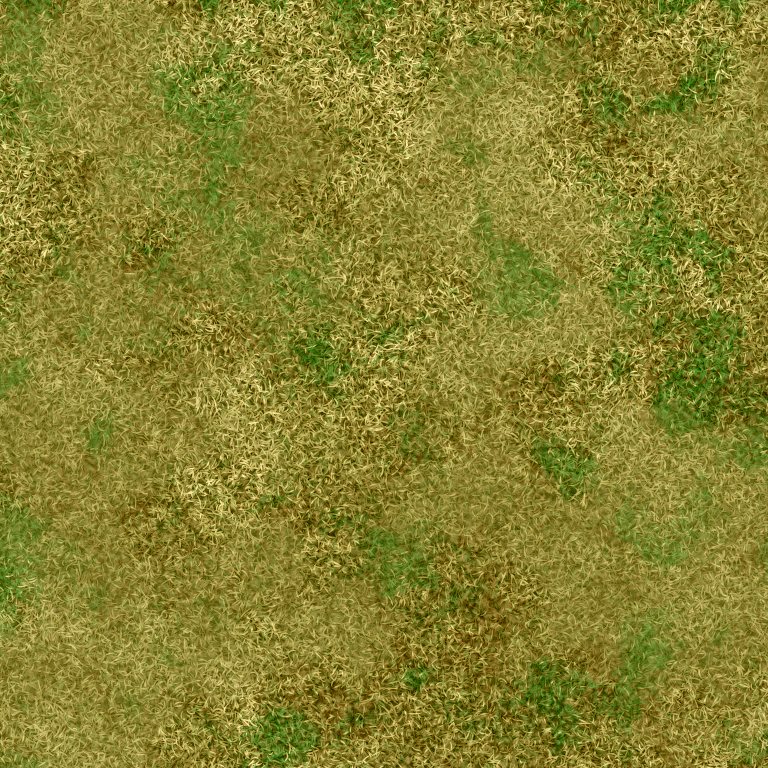
A WebGL 1 fragment shader for this texture:

```glsl
precision highp float;
// Worn summer lawn: fine curved blades lie in random directions, layer over layer.
// Warped fractal noise decides where the turf is green, brown, sunlit or hazy, and
// each blade picks its own tone from those patches. Fine grain breaks up the surface.

uniform vec2 u_resolution;

const int LAYERS = 7;
const float BLADE_CELLS = 66.0;    // blade cells across the canvas, first layer
const float CELL_GROWTH = 6.0;     // extra cells for each layer above
const float BLADE_WIDTH = 0.085;   // half width, in cells
const float SHADOW = 0.05;         // darkening beside each blade
const float GREEN_SCALE = 12.0;
const float LIGHT_SCALE = 6.0;
const float TUFT_SCALE = 34.0;
const float HAZE_SCALE = 4.5;
const float HAZE_AMOUNT = 0.38;
const float GRAIN_SCALE = 240.0;
const float GRAIN_AMOUNT = 0.34;
const float GAIN = 1.10;

const vec3 SOIL = vec3(0.38, 0.36, 0.09);
const vec3 BROWN = vec3(0.50, 0.43, 0.15);
const vec3 RUST = vec3(0.48, 0.37, 0.10);
const vec3 STRAW = vec3(0.63, 0.59, 0.28);
const vec3 PALE = vec3(0.77, 0.71, 0.40);
const vec3 BLEACHED = vec3(0.88, 0.81, 0.55);
const vec3 DARK_GREEN = vec3(0.31, 0.39, 0.09);
const vec3 LEAF_GREEN = vec3(0.50, 0.59, 0.24);
const vec3 VIVID_GREEN = vec3(0.23, 0.48, 0.10);
const vec3 HAZE = vec3(0.61, 0.58, 0.27);

vec4 hash4(vec2 p) {
  vec4 q = fract(p.xyxy * vec4(0.1031, 0.1030, 0.0973, 0.1099));
  q += dot(q, q.wzxy + 33.33);
  return fract((q.xxyz + q.yzzw) * q.zywx);
}

float valueNoise(vec2 p) {
  vec2 cell = floor(p);
  vec2 f = fract(p);
  f = f * f * (3.0 - 2.0 * f);
  float low = mix(hash4(cell).x, hash4(cell + vec2(1.0, 0.0)).x, f.x);
  float high = mix(hash4(cell + vec2(0.0, 1.0)).x, hash4(cell + 1.0).x, f.x);
  return mix(low, high, f.y);
}

float fbm(vec2 p) {
  float sum = 0.0;
  float weight = 0.45;
  for (int i = 0; i < 5; i++) {
    p = mat2(0.8, 0.6, -0.6, 0.8) * p * 2.03 + 17.3;
    sum += weight * valueNoise(p);
    weight *= 0.6;
  }
  return sum / 1.037;
}

// Signed distance to a bent, tapering blade centred on the origin.
float bladeDistance(vec2 p, float angle, float halfLength, float bend) {
  float c = cos(angle);
  float s = sin(angle);
  vec2 q = vec2(c * p.x + s * p.y, c * p.y - s * p.x);
  float along = q.x / halfLength;
  along *= along;
  return abs(q.y + bend * (along - 0.4)) - BLADE_WIDTH * (1.0 - along * along);
}

vec3 dryColor(float tone, float rust) {
  vec3 color = mix(mix(BROWN, RUST, rust), STRAW, smoothstep(0.0, 0.45, tone));
  color = mix(color, PALE, smoothstep(0.4, 0.85, tone));
  return mix(color, BLEACHED, smoothstep(0.88, 1.15, tone));
}

void main() {
  float shortSide = min(u_resolution.x, u_resolution.y);
  vec2 uv = gl_FragCoord.xy / shortSide;

  // Patches of growth, light, dryness and haze, with ragged outlines
  vec2 spot = uv + 0.06 * (vec2(fbm(uv * 9.0), fbm(uv * 9.0 + 61.0)) - 0.5);
  float growth = fbm(spot * GREEN_SCALE * 0.5 + 3.7);
  float greenShare = mix(0.10, 0.80, smoothstep(0.46, 0.70, growth));
  float vivid = smoothstep(0.56, 0.74, growth);
  float light = (fbm(spot * LIGHT_SCALE * 0.5 + 41.0) - 0.5) * 1.3;
  light += (valueNoise(spot * TUFT_SCALE) - 0.5) * 0.35;
  float rust = smoothstep(0.46, 0.66, fbm(spot * LIGHT_SCALE + 83.0));
  float haze = smoothstep(0.46, 0.64, fbm(spot * HAZE_SCALE * 0.5 + 127.0));

  // Ground seen between the blades
  float grain = valueNoise(mat2(0.8, 0.6, -0.6, 0.8) * uv * GRAIN_SCALE);
  vec3 color = mix(SOIL, mix(BROWN, DARK_GREEN, greenShare), grain);

  // Blades, from the lowest layer to the top
  for (int layer = 0; layer < LAYERS; layer++) {
    float k = float(layer);
    float cells = BLADE_CELLS + CELL_GROWTH * k;
    float turn = 0.9 * k + 0.3;
    vec2 p = mat2(cos(turn), sin(turn), -sin(turn), cos(turn)) * uv * cells + 200.0;
    float soft = 0.75 * cells / shortSide;
    for (int y = -1; y <= 1; y++) {
      for (int x = -1; x <= 1; x++) {
        vec2 cell = floor(p) + vec2(float(x), float(y));
        vec4 shape = hash4(cell + 311.0 * k);
        vec4 trait = hash4(cell + 311.0 * k + 57.0);
        float d = bladeDistance(p - cell - shape.xy, shape.z * 6.2832,
                                mix(0.3, 0.85, shape.w), (trait.x - 0.5) * 0.5);
        float tone = (trait.y - 0.5) * 1.1 + 0.5 + light - 0.12 * rust;
        vec3 green = mix(DARK_GREEN, LEAF_GREEN, clamp(tone, 0.0, 1.0));
        green = mix(green, VIVID_GREEN, vivid * trait.w);
        float isGreen = smoothstep(trait.z - 0.1, trait.z + 0.1, greenShare);
        vec3 blade = mix(dryColor(tone, rust), green, isGreen);
        color -= SHADOW * smoothstep(0.22, 0.0, d);
        color = mix(color, blade, smoothstep(soft, -soft, d));
      }
    }
  }

  // Hazy areas of low-contrast turf, then grain over everything
  vec3 hazeColor = mix(HAZE, LEAF_GREEN, 0.6 * greenShare);
  color = mix(color * GAIN, hazeColor, HAZE_AMOUNT * haze);
  color += GRAIN_AMOUNT * (1.0 - 0.4 * haze) * (grain - 0.5);
  gl_FragColor = vec4(clamp(color, 0.0, 1.0), 1.0);
}
```
